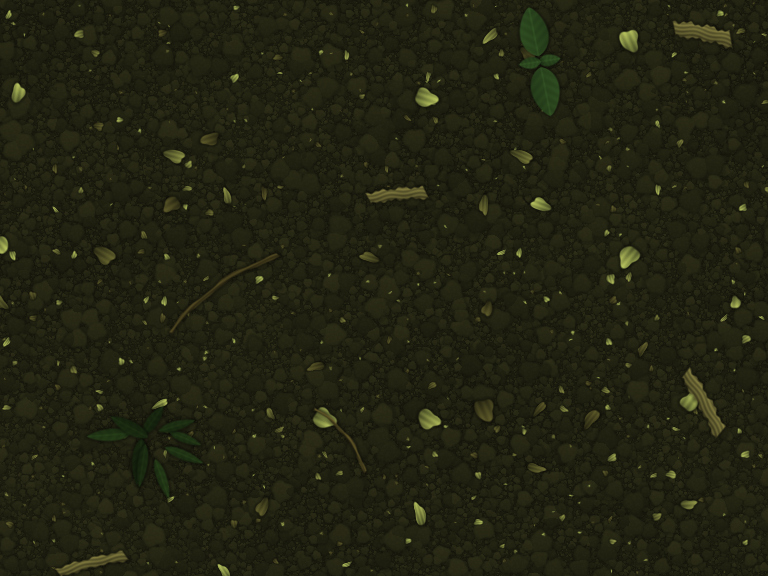
Reproduce this texture procedurally as a Shadertoy shader.

```glsl
// Dark crumbly soil strewn with pale chips, straw, roots and small seedlings.
// Clods are layered cellular domes painted from fine to coarse; the litter
// is drawn over them with soft distance masks, each with a faint shadow.

#define SOIL_DARK   vec3(0.066, 0.067, 0.036)
#define SOIL_LIGHT  vec3(0.186, 0.188, 0.096)
#define CHIP_BROWN  vec3(0.29, 0.28, 0.13)
#define CHIP_PALE   vec3(0.58, 0.62, 0.30)
#define STRAW       vec3(0.41, 0.39, 0.20)
#define ROOT        vec3(0.27, 0.24, 0.11)
#define LEAF        vec3(0.17, 0.28, 0.12)
#define WEED        vec3(0.11, 0.18, 0.07)
#define CLOD_SCALE  30.0
#define SOFTNESS    0.0022

vec3 hash3(vec2 p) {
    vec3 q = fract(p.xyx * vec3(0.1031, 0.1030, 0.0973));
    q += dot(q, q.yxz + 33.33);
    return fract((q.xxy + q.yzz) * q.zyx);
}

vec2 turn(vec2 p, float a) {
    return vec2(cos(a) * p.x + sin(a) * p.y, cos(a) * p.y - sin(a) * p.x);
}

float cover(float d) { return 1.0 - smoothstep(-SOFTNESS, SOFTNESS, d); }

float shadow(float d, float reach) { return 1.0 - 0.33 * (1.0 - smoothstep(0.0, reach, d)); }

// Highest dome near p: x is its height (negative outside), y its brightness.
vec2 clod(vec2 p, float scale) {
    p *= scale;
    vec2 best = vec2(-9.0, 0.0);
    for (int j = -1; j <= 1; j++)
    for (int i = -1; i <= 1; i++) {
        vec2 id = floor(p) + vec2(i, j);
        vec3 h = hash3(id + 17.0 + scale * 7.0);
        vec2 v = p - id - h.xy;
        float a = atan(v.y, v.x);
        float r = 0.22 + 0.45 * h.z * h.z;
        r *= 1.0 + 0.10 * sin(3.0 * a + 40.0 * h.x) + 0.06 * sin(5.0 * a + 40.0 * h.y);
        float dome = 1.0 - dot(v, v) / (r * r);
        float tone = 0.46 + 0.36 * fract(h.x * 7.0 + h.y * 5.0);
        float lit = tone * mix(0.65, 1.0, smoothstep(0.0, 0.6, dome)) + 0.12 * v.y / r;
        if (dome > best.x) best = vec2(dome, lit);
    }
    return best;
}

vec3 soil(vec2 p) {
    float light = 0.36;
    float scale = CLOD_SCALE * 5.4;
    for (int i = 0; i < 4; i++) {
        vec2 c = clod(p, scale);
        light *= 1.0 - 0.28 * smoothstep(-0.9, 0.0, c.x);
        light = mix(light, c.y, smoothstep(0.0, 0.35, c.x));
        scale /= 1.75;
    }
    // Broad patches and fine grit
    light += 0.04 * sin(p.x * 7.0 + 2.0 * sin(p.y * 5.0)) * sin(p.y * 8.0 + p.x * 3.0);
    light += 0.07 * (smoothstep(-0.5, 0.8, clod(p, 210.0).x) - 0.5);
    return mix(SOIL_DARK, SOIL_LIGHT, clamp(light, 0.0, 1.1));
}

// One chip at most per cell, kept clear of the cell border
void addChips(inout vec3 col, vec2 p, float scale, float density) {
    vec2 id = floor(p * scale);
    vec3 h = hash3(id + scale * 3.0);
    vec3 k = hash3(id + scale * 5.0 + 61.0);
    if (h.z > density) return;
    vec2 v = turn(fract(p * scale) - 0.3 - 0.4 * h.xy, 6.28 * k.x);
    vec2 q = v * vec2(1.0, 1.2 + 1.4 * k.y * k.y);
    float a = atan(q.y, q.x);
    float r = mix(0.11, 0.22, k.z) * (1.0 + 0.14 * sin(3.0 * a + 30.0 * k.y) + 0.07 * sin(4.0 * a));
    float d = (length(q) - r) / scale;
    vec3 tint = mix(CHIP_BROWN, CHIP_PALE, smoothstep(0.1, 0.95, fract(k.x * 9.0 + h.x)));
    tint *= 0.88 + 0.3 * clamp(q.x / r, -1.0, 1.0) + 0.1 * sin(q.y * 40.0);
    col *= shadow(d, 0.1 / scale);
    col = mix(col, tint, cover(d));
}

void addStalk(inout vec3 col, vec2 p, float len, float width, float bend, vec3 tint) {
    float t = clamp(p.x / len, -1.2, 1.2);
    float y = p.y - bend * (1.0 - t * t) - 0.1 * bend * sin(t * 7.0);
    float w = width * (1.0 + 0.15 * sin(t * 9.0) + 0.12 * sin(t * 23.0));
    float slant = 0.4 * clamp(y, -w, w);
    float d = max(abs(y) - w, abs(p.x + slant) - len);
    float fibre = 0.9 + 0.15 * sin(y * 900.0 + 2.0 * sin(t * 6.0)) + 0.2 * clamp(y / w, -1.0, 1.0);
    col *= shadow(d, 0.008);
    col = mix(col, tint * fibre, cover(d));
}

void addLeaf(inout vec3 col, vec2 p, float len, float width, vec3 tint) {
    float t = clamp(p.x / len, -1.0, 1.0);
    float profile = 0.9 * width * pow(1.0 - t * t, 0.7) * (1.0 - 0.2 * t);
    float d = max(abs(p.y) - profile, abs(p.x) - len);
    float vein = 1.0 - smoothstep(0.0, 0.003, abs(p.y));
    vein += 0.3 * sin(t * 16.0 - abs(p.y) * 300.0);
    col *= shadow(d, 0.008);
    col = mix(col, tint * (0.93 + 0.15 * vein + 0.12 * clamp(p.y / width, -1.0, 1.0)), cover(d));
}

void mainImage(out vec4 fragColor, in vec2 fragCoord) {
    vec2 p = fragCoord / iResolution.y;
    vec3 col = soil(p);

    addChips(col, p, 60.0, 0.06);
    addChips(col, p, 26.0, 0.15);
    addChips(col, p + 0.03, 11.0, 0.20);

    // Curved roots, then cut straw
    addStalk(col, turn(p - vec2(0.39, 0.49), 0.62), 0.115, 0.0035, 0.018, ROOT);
    addStalk(col, turn(p - vec2(0.59, 0.235), -0.9), 0.07, 0.0025, 0.014, ROOT * 1.2);
    for (int i = 0; i < 4; i++) {
        float n = float(i);
        vec2 c = vec2(0.16 + 0.53 * min(n, 2.0), fract(0.02 + 0.64 * n));
        float a = 0.25 - 0.15 * n - (i == 2 ? 1.0 : 0.0);
        addStalk(col, turn(p - c, a), 0.05 + 0.02 * fract(n * 0.5 + 0.5), 0.008 + 0.0015 * n, 0.003, STRAW);
    }

    // Ragged weed: leaves around a centre
    for (int i = 0; i < 9; i++) {
        vec3 h = hash3(vec2(i, 23));
        float a = float(i) * 2.4 + h.x;
        vec2 c = vec2(0.26, 0.235) + (0.035 + 0.045 * h.y) * vec2(cos(a), sin(a));
        addLeaf(col, turn(p - c, a + h.z - 0.5), 0.028 + 0.014 * h.z, 0.008 + 0.006 * h.x, WEED * (0.8 + 0.5 * h.y));
    }

    // Seedling: two small inner leaves, two long outer ones
    for (int i = 0; i < 4; i++) {
        float side = i % 2 == 0 ? 1.0 : -1.0;
        bool outer = i > 1;
        float a = outer ? 1.77 : 0.15;
        vec2 c = vec2(0.937, 0.893) + side * (outer ? 0.053 : 0.017) * vec2(cos(a), sin(a));
        addLeaf(col, turn(p - c, a) * side, outer ? 0.043 : 0.019, outer ? 0.027 : 0.011, LEAF);
    }
    fragColor = vec4(col, 1.0);
}
```
